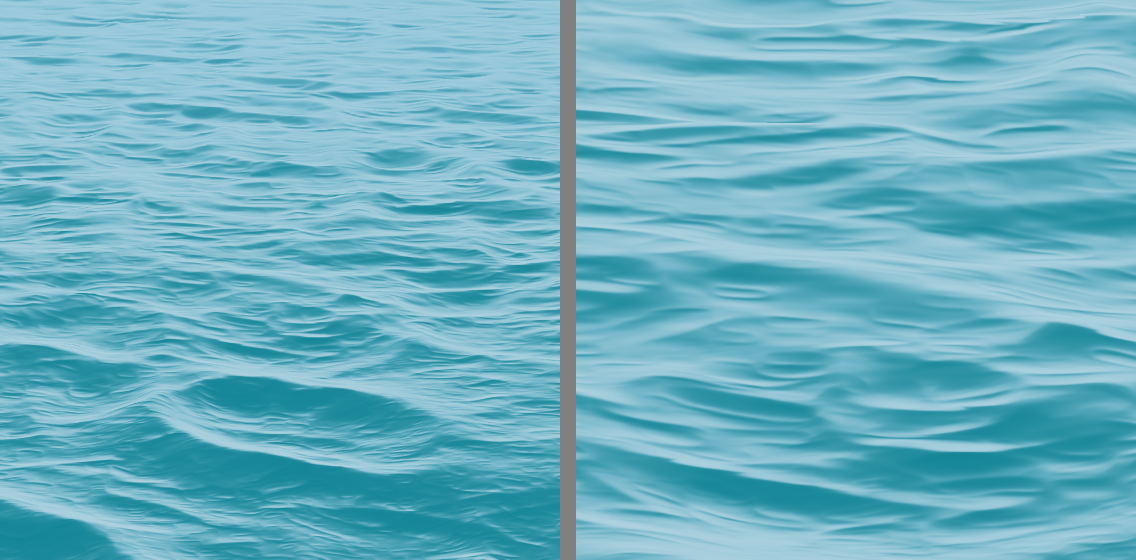
Left: the whole. Right: its middle third, enlarged.
This texture is drawn by a WebGL 1 fragment shader. Its source:

```glsl
precision highp float;
// Choppy teal sea seen at a slant, its waves shrinking towards a hazy distance.

uniform vec2 u_resolution;

const vec3 DEEP = vec3(0.07, 0.52, 0.59);   // wave faces turned to the viewer
const vec3 MID  = vec3(0.42, 0.70, 0.775);
const vec3 PALE = vec3(0.70, 0.83, 0.885);  // sky mirrored on flat water
const vec3 HAZE = vec3(0.57, 0.78, 0.88);

const float HORIZON = 1.2;            // height of the horizon on the canvas
const vec2  WAVE_FREQ = vec2(2.2, 6.8);
const vec2  LACUNARITY = vec2(1.8, 2.0);
const float WAVE_HEIGHT = 0.04;
const float GAIN = 0.44;
const float RELIEF = 0.045;           // half range searched for the surface
const float DETAIL = 1.0 / 512.0;     // finest feature, in canvas units
const float NEAR_TONE = 0.37;
const float FAR_TONE = 0.92;
const float SLOPE_TONE = 0.85;
const float CONTRAST = 2.6;
const int SWELL_OCTAVES = 3;
const int ALL_OCTAVES = 6;
const int STEPS = 14;

float hash(vec2 p) {
  vec3 q = fract(p.xyx * 0.1031);
  q += dot(q, q.yzx + 33.33);
  return fract((q.x + q.y) * q.z);
}

float noise(vec2 p) {
  vec2 cell = floor(p);
  vec2 f = p - cell;
  f = f * f * f * (f * (f * 6.0 - 15.0) + 10.0);
  float low = mix(hash(cell), hash(cell + vec2(1.0, 0.0)), f.x);
  float high = mix(hash(cell + vec2(0.0, 1.0)), hash(cell + 1.0), f.x);
  return mix(low, high, f.y);
}

// Sum of softly ridged waves; those finer than the footprint fade out.
float seaHeight(vec2 pos, float footprint, int octaves) {
  vec2 freq = WAVE_FREQ;
  float amp = WAVE_HEIGHT;
  float tilt = 0.5;
  float drift = 0.0;
  float sum = 0.0;
  for (int i = 0; i < ALL_OCTAVES; i++) {
    if (i >= octaves) break;
    vec2 q = pos * freq + float(i) * vec2(17.3, 31.7) + 50.0;
    q.y += tilt * q.x + drift;
    float n = 2.0 * noise(q) - 1.0;
    float ridge = 0.6 - sqrt(n * n + 0.012);
    float keep = 1.0 - smoothstep(0.3, 0.9, freq.y * footprint);
    sum += amp * keep * (ridge + 0.04);
    drift = 0.35 * n;
    tilt = tilt > 0.0 ? -0.3 : 0.5;
    freq *= LACUNARITY;
    amp *= GAIN;
  }
  return sum;
}

// Walks down the view ray until it dips below the swell.
vec2 findSurface(float side, float fall, float footprint) {
  float stride = 2.0 * RELIEF / float(STEPS);
  float level = RELIEF;
  float lastGap = stride;
  for (int i = 0; i <= STEPS; i++) {
    float depth = (1.0 - level) / fall;
    float gap = level - seaHeight(vec2(side, 1.0) * depth, footprint, SWELL_OCTAVES);
    if (gap < 0.0) {
      level += stride * gap / (gap - lastGap);
      break;
    }
    lastGap = gap;
    level -= stride;
  }
  return vec2(side, 1.0) * (1.0 - level) / fall;
}

vec3 seaColor(vec2 uv) {
  float fall = HORIZON - uv.y;
  float footprint = DETAIL / (fall * fall);
  vec2 pos = findSurface(uv.x - 0.5, fall, footprint);

  // Slope towards the viewer, with a little light from the side
  float e = 0.7 * footprint;
  float here = seaHeight(pos, footprint, ALL_OCTAVES);
  float rise = seaHeight(pos + vec2(0.0, e), footprint, ALL_OCTAVES) - here;
  float lean = seaHeight(pos + vec2(e, 0.0), footprint, ALL_OCTAVES) - here;
  float slope = (rise + 0.3 * lean) / e;

  // Slope and distance to tone, softly limited, then to colour
  float tone = mix(NEAR_TONE, FAR_TONE, uv.y) - SLOPE_TONE * slope;
  float x = CONTRAST * (tone - 0.5);
  x /= sqrt(1.0 + x * x);
  vec3 color = x < 0.0 ? mix(MID, DEEP, -x) : mix(MID, PALE, x);
  return mix(color, HAZE, 0.35 * smoothstep(0.55, 1.0, uv.y));
}

void main() {
  // Two samples per pixel smooth the crests
  vec2 offset = vec2(0.2, 0.25);
  vec3 color = seaColor((gl_FragCoord.xy + offset) / u_resolution)
             + seaColor((gl_FragCoord.xy - offset) / u_resolution);
  gl_FragColor = vec4(0.5 * color, 1.0);
}
```
